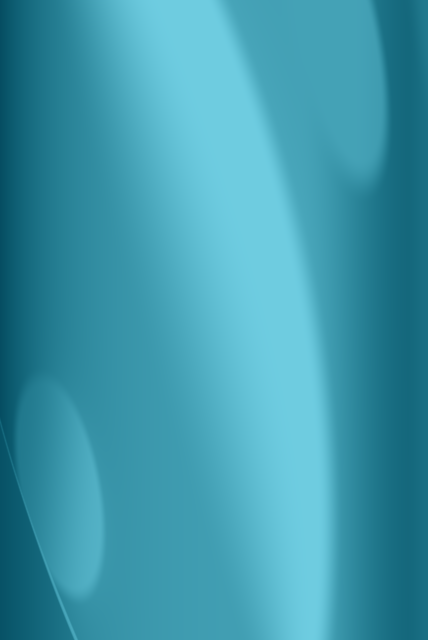
This background is drawn by a Shadertoy shader. Its source:

```glsl
// Soft teal satin backdrop: a bright curved fold, two glowing lobes and a fine hairline.

const vec3 DEEP_TEAL = vec3(0.02, 0.30, 0.38);
const vec3 PALE_AQUA = vec3(0.43, 0.80, 0.88);
const float RED_CURVE = 1.25;        // red rises later than green and blue

const float PLATEAU_TONE = 0.66;     // mid tone between the dark sides
const float LEFT_FALLOFF = 6.5;
const float RIGHT_TONE = 0.21;

const float FOLD_CREST = 0.757;      // furthest right reach of the fold
const float FOLD_CREST_HEIGHT = 0.18;
const float FOLD_BEND = 0.385;

const vec2 UPPER_CENTRE = vec2(0.785, 0.948);
const vec2 UPPER_RADII = vec2(0.100, 0.232);
const float UPPER_LEAN = 0.278;
const vec2 LOWER_CENTRE = vec2(0.139, 0.240);
const vec2 LOWER_RADII = vec2(0.094, 0.173);
const float LOWER_LEAN = 0.248;

const float HAIRLINE_WIDTH = 0.0022;

// Normalised radius of a leaning ellipse: 1 on its rim.
float lobeRadius(vec2 p, vec2 centre, vec2 radii, float lean) {
    vec2 q = p - centre;
    q.x += lean * q.y;
    return length(q / radii);
}

// Dark sides with a broad mid tone between them.
float baseTone(vec2 p) {
    float left = PLATEAU_TONE * (1.0 - exp(-LEFT_FALLOFF * p.x));
    float tone = mix(left, RIGHT_TONE, smoothstep(0.70, 0.965, p.x));
    tone += 0.06 * smoothstep(0.95, 1.0, p.x);
    float sheen = p.x - 0.96 - 0.26 * (1.0 - p.y);
    return tone + 0.08 * smoothstep(-0.02, 0.03, sheen);
}

// Fold: a gradual rise on the left, a crisp curved edge on the right.
float addFold(float tone, vec2 p) {
    float height = p.y - FOLD_CREST_HEIGHT;
    float rightEdge = FOLD_CREST - FOLD_BEND * height * height;
    float leftEdge = 0.60 - 0.40 * p.y;
    float across = (p.x - leftEdge) / (rightEdge - leftEdge);
    float rise = smoothstep(-0.28, mix(0.88, 0.58, p.y), across);
    float beyond = p.x - rightEdge;
    float edge = 1.0 - smoothstep(-0.015, 0.045, beyond);
    float glow = 0.10 * exp(-18.0 * max(beyond, 0.0)) * (1.0 - edge);
    return mix(tone, 1.0, rise * edge) + glow;
}

// Upper lobe: faint on its left, clearer along its right rim.
float addUpperLobe(float tone, vec2 p) {
    float r = lobeRadius(p, UPPER_CENTRE, UPPER_RADII, UPPER_LEAN);
    float softness = mix(0.28, 0.13, smoothstep(0.70, 0.90, p.x));
    float mask = 1.0 - smoothstep(1.0 - softness, 1.0 + softness, r);
    float fill = 0.67 - 0.06 * smoothstep(0.82, 0.92, p.x);
    return mix(tone, max(tone, fill), mask);
}

// Lower lobe: brightens to the lower right, with a halo outside.
float addLowerLobe(float tone, vec2 p) {
    float r = lobeRadius(p, LOWER_CENTRE, LOWER_RADII, LOWER_LEAN);
    float mask = 1.0 - smoothstep(0.90, 1.09, r);
    float ramp = smoothstep(0.02, 0.25, p.x + 0.12 * (0.24 - p.y));
    float fill = mix(0.34, 0.79, ramp);
    float halo = 0.08 * exp(-4.0 * max(r - 1.0, 0.0)) * smoothstep(0.05, 0.22, p.x);
    return mix(tone + halo, fill, mask);
}

// Dim corner bounded by a thin light curve.
float addHairline(float tone, vec2 p) {
    float curve = 0.178 - 0.636 * p.y + 0.34 * p.y * p.y;
    float slope = -0.636 + 0.68 * p.y;
    float d = (p.x - curve) / sqrt(1.0 + slope * slope);
    float pixel = 1.0 / iResolution.x;
    float below = 1.0 - smoothstep(0.36, 0.42, p.y);
    float corner = (1.0 - smoothstep(-pixel, pixel, d)) * below;
    tone = mix(tone, 0.04 + 1.75 * p.x, corner);
    float width = HAIRLINE_WIDTH * mix(1.5, 0.7, smoothstep(0.0, 0.2, p.y));
    float line = 1.0 - smoothstep(width - pixel, width + pixel, abs(d));
    float strength = mix(0.75, 0.25, smoothstep(0.0, 0.34, p.y)) * below;
    return mix(tone, 0.80, line * strength);
}

void mainImage(out vec4 fragColor, in vec2 fragCoord) {
    vec2 p = fragCoord / iResolution.xy;

    float tone = baseTone(p);
    tone = addFold(tone, p);
    tone = addUpperLobe(tone, p);
    tone = addLowerLobe(tone, p);
    tone = addHairline(tone, p);
    tone = clamp(tone, 0.0, 1.0);

    // Map tone to colour
    vec3 blend = vec3(pow(tone, RED_CURVE), tone, tone);
    fragColor = vec4(mix(DEEP_TEAL, PALE_AQUA, blend), 1.0);
}
```
